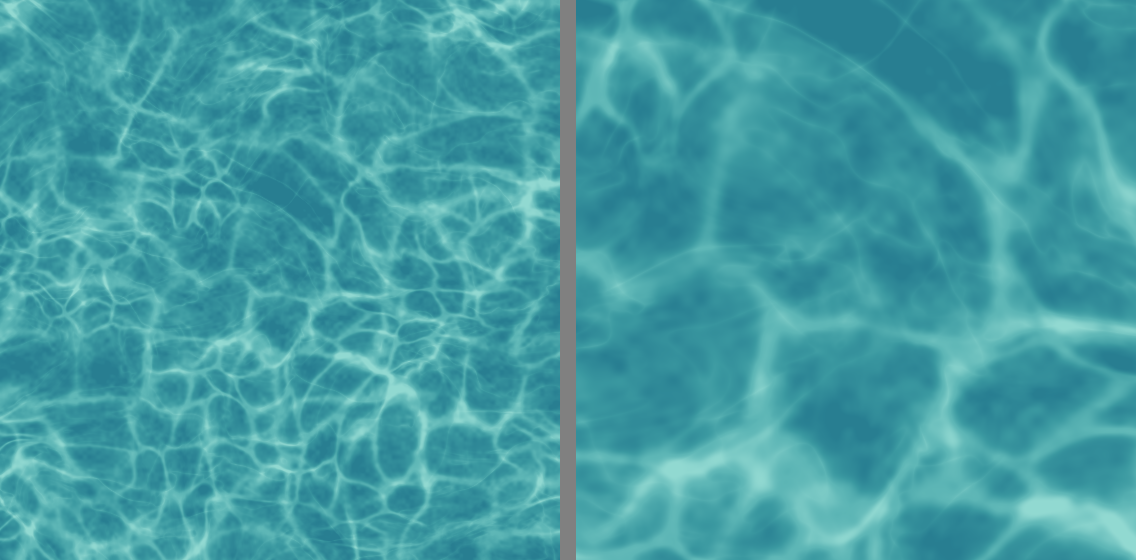
Left: the whole. Right: its middle third, enlarged.
This texture is drawn by a WebGL 1 fragment shader. Its source:

```glsl
precision highp float;
// Sunlit pool water: a net of pale caustic lines over mottled teal.
// Two warped, rounded Voronoi nets give the light lines and their glow;
// ridged noise adds streaks, and a colour ramp turns light into water colour.

uniform vec2 u_resolution;

float hash(vec2 p) {
  return fract(sin(dot(p, vec2(127.1, 311.7))) * 43758.5453);
}

vec2 hash2(vec2 p) {
  return vec2(hash(p), hash(p + vec2(37.2, 17.9)));
}

float noise(vec2 p) {
  vec2 cell = floor(p);
  vec2 f = fract(p);
  f = f * f * (3.0 - 2.0 * f);
  float low = mix(hash(cell), hash(cell + vec2(1.0, 0.0)), f.x);
  float high = mix(hash(cell + vec2(0.0, 1.0)), hash(cell + vec2(1.0)), f.x);
  return mix(low, high, f.y);
}

float fbm(vec2 p) {
  float sum = 0.0;
  float weight = 0.5;
  for (int i = 0; i < 4; i++) {
    sum += weight * noise(p);
    p = mat2(1.6, 1.2, -1.2, 1.6) * p + 5.3;
    weight *= 0.5;
  }
  return sum / 0.9375;
}

vec2 rotate(vec2 p, float angle) {
  float c = cos(angle);
  float s = sin(angle);
  return vec2(c * p.x - s * p.y, s * p.x + c * p.y);
}

// Pushes the domain sideways so that straight borders become wavy.
vec2 warp(vec2 p, float frequency, float amount) {
  vec2 q = p * frequency;
  vec2 shift = vec2(noise(q + 11.3), noise(q + 47.8)) - 0.5;
  return p + amount * shift;
}

vec2 ripple(vec2 p) {
  return warp(warp(warp(p, 5.0, 0.11), 13.0, 0.045), 34.0, 0.014);
}

vec2 cellPoint(vec2 cell, float seed) {
  return cell + 0.04 + 0.92 * hash2(cell + seed);
}

// Distance to the cell border; a smooth minimum rounds the corners.
float borderDistance(vec2 p, float seed) {
  const float SHARPNESS = 18.0;
  vec2 home = floor(p);
  vec2 nearestCell = home;
  vec2 toNearest = vec2(8.0);
  for (int y = -1; y <= 1; y++) {
    for (int x = -1; x <= 1; x++) {
      vec2 cell = home + vec2(float(x), float(y));
      vec2 r = cellPoint(cell, seed) - p;
      if (dot(r, r) < dot(toNearest, toNearest)) {
        toNearest = r;
        nearestCell = cell;
      }
    }
  }
  float sum = 0.0;
  for (int y = -2; y <= 2; y++) {
    for (int x = -2; x <= 2; x++) {
      vec2 offset = vec2(float(x), float(y));
      vec2 r = cellPoint(nearestCell + offset, seed) - p;
      if (dot(offset, offset) > 0.5) {
        float d = dot(0.5 * (r + toNearest), normalize(r - toNearest));
        sum += exp(-SHARPNESS * d);
      }
    }
  }
  return max(-log(sum) / SHARPNESS, 0.0);
}

// Bright line of the given width with a wide, soft glow around it.
float caustic(float d, float width, float lineGain, float glowGain) {
  return lineGain * exp(-d * d / (width * width)) + glowGain * exp(-d / 0.14);
}

// Thin bright folds, drawn out along the given angle.
float streaks(vec2 p, float angle) {
  float ridge = 1.0 - abs(2.0 * fbm(rotate(p, angle) * vec2(8.0, 17.0)) - 1.0);
  return pow(ridge, 8.0);
}

vec3 waterColor(float light) {
  vec3 deep = vec3(0.155, 0.495, 0.57);
  vec3 teal = vec3(0.23, 0.60, 0.63);
  vec3 pale = vec3(0.36, 0.71, 0.71);
  vec3 foam = vec3(0.57, 0.85, 0.82);
  vec3 color = mix(deep, teal, clamp((light + 0.02) / 0.36, 0.0, 1.0));
  color = mix(color, pale, clamp((light - 0.34) / 0.36, 0.0, 1.0));
  return mix(color, foam, smoothstep(0.66, 1.35, light));
}

void main() {
  vec2 uv = gl_FragCoord.xy / min(u_resolution.x, u_resolution.y);
  vec2 p = ripple(uv);
  vec2 q = ripple(uv + 3.7);

  // Large and small nets, each fading in and out across the water.
  float largeGain = mix(0.02, 0.62, noise(uv * 8.0 + 21.0));
  float smallMask = smoothstep(0.15, 0.7, noise(uv * 6.0 + 63.0));
  float lineWidth = mix(0.04, 0.085, noise(uv * 11.0 + 5.0));
  float large = caustic(borderDistance(p * vec2(7.6, 8.4), 3.0), lineWidth, largeGain, 0.2);
  float small = caustic(borderDistance(q * vec2(12.5, 15.0), 71.0), 0.07, 0.4, 0.13);

  // Uneven depth, crossing streaks, mottling and faint grain.
  float depth = 0.46 * (fbm(p * 8.0 + 9.0) - 0.5);
  float folds = 0.28 * streaks(p + 4.0, 0.45) + 0.24 * streaks(q + 8.0, -0.35);
  float mottle = 0.42 * (fbm(q * 36.0) - 0.5);
  float grain = 0.2 * (noise(uv * 125.0) - 0.5);

  float light = large + smallMask * small + depth + folds + mottle + grain;
  gl_FragColor = vec4(waterColor(light), 1.0);
}
```
